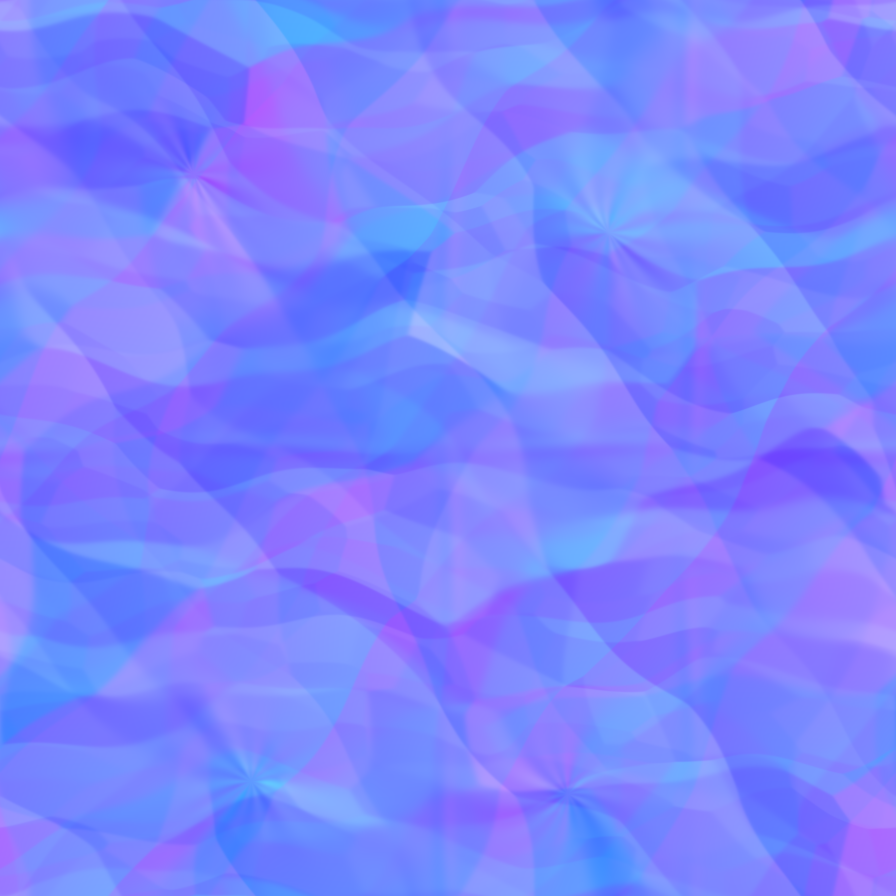
This texture map is drawn by a WebGL 1 fragment shader. Its source:

```glsl
precision highp float;
// Tiling normal map of crumpled paper: flat facets, sharp creases, folds and pinches.

uniform vec2 u_resolution;

#define FLAT_COLOR vec3(0.493, 0.506, 1.0)
#define SLOPE_GAIN vec2(0.098, 0.110)
#define WARP 0.014
#define FACET_TILT 1.3
#define CREASE_SOFT 13.0
#define CREASE_SHARP 75.0
#define FAN_STRENGTH 0.55
#define FAN_RADIUS 0.095
#define FOLD_STRENGTH 1.0
#define FOLD_WIDTH 0.011

const float TAU = 6.2831853;

vec2 hash2(vec2 p) {
  vec3 q = fract(p.xyx * vec3(0.1031, 0.1030, 0.0973));
  q += dot(q, q.yzx + 33.33);
  return fract((q.xx + q.yz) * q.zy);
}

// Periodic bending of the sheet, so that creases are not ruler straight.
vec2 bend(vec2 p) {
  vec2 a = TAU * p;
  vec2 wide = sin(vec2(2.0 * a.y + a.x, 2.0 * a.x - a.y) + vec2(0.7, 2.1));
  vec2 fine = sin(vec2(4.0 * a.y - 2.0 * a.x, 5.0 * a.x + 2.0 * a.y) + vec2(4.0, 1.3));
  return p + WARP * (wide + 0.45 * fine);
}

// Slope of smoothly joined cellular facets; an integer shear keeps the tiling.
vec2 facets(vec2 p, vec2 count, float shear, float seed, float sharpness) {
  vec2 q = vec2(p.x, p.y + shear * p.x) * count;
  vec2 base = floor(q);
  vec2 slope = vec2(0.0);
  float total = 0.0;
  for (int j = -1; j <= 1; j++) {
    for (int i = -1; i <= 1; i++) {
      vec2 cell = base + vec2(float(i), float(j));
      // The half step keeps rounding from splitting a wrapped cell.
      vec2 id = floor(mod(cell + 0.5, count)) + seed * 17.0;
      vec2 d = q - cell - 0.06 - 0.88 * hash2(id);
      vec2 tilt = hash2(id + 71.0) - 0.5;
      float weight = exp(-sharpness * (dot(d, d) - 0.4));
      vec2 curve = vec2(d.x + shear * d.y, d.y);
      slope += weight * (curve + FACET_TILT * tilt);
      total += weight;
    }
  }
  return slope / total;
}

// Creases radiating from a few pinched points.
vec2 fans(vec2 p) {
  vec2 slope = vec2(0.0);
  for (int i = 0; i < 4; i++) {
    vec2 cell = vec2(mod(float(i) + 0.25, 2.0) - 0.25, floor((float(i) + 0.5) / 2.0));
    vec2 center = 0.5 * (cell + 0.2 + 0.6 * hash2(cell + 5.0));
    vec2 d = fract(p - center + 0.5) - 0.5;
    float r = length(d) + 0.0001;
    float angle = atan(d.y, d.x + 0.00001);
    vec2 phase = TAU * hash2(cell + 29.0);
    float crease = sin(2.0 * angle + phase.x) + 0.7 * sin(5.0 * angle + phase.y)
                 + 0.7 * sin(11.0 * angle + phase.x - phase.y + 20.0 * r);
    float reach = FAN_RADIUS * (1.0 + 0.35 * sin(3.0 * angle + phase.y));
    float fade = smoothstep(0.0, 0.02, r) * exp(-r * r / (reach * reach));
    slope += vec2(-d.y, d.x) / r * crease * fade;
  }
  return slope * FAN_STRENGTH;
}

// Narrow fold across the sheet that fades in and out along its length.
float fold(float across, float along, float phase) {
  float wobble = 0.005 * sin(TAU * 2.0 * along + phase);
  float e = (fract(across + wobble + 0.5) - 0.5) / FOLD_WIDTH;
  float strength = 0.55 + 0.45 * sin(TAU * 3.0 * along + phase);
  return FOLD_STRENGTH * strength * e * exp(-e * e);
}

void main() {
  vec2 uv = gl_FragCoord.xy / u_resolution;
  vec2 p = bend(uv);

  // Some regions are crisply creased, others gently rolled.
  float crisp = 0.5 + 0.25 * sin(TAU * (uv.x + 2.0 * uv.y) + 1.0)
              + 0.25 * sin(TAU * (3.0 * uv.x - uv.y) + 2.6);
  float sharpness = mix(CREASE_SOFT, CREASE_SHARP, crisp);

  // Wide horizontal sheets.
  vec2 slope = 0.62 * facets(p, vec2(3.0, 5.0), 0.0, 1.0, sharpness);
  slope -= 0.8 * facets(p, vec2(4.0, 8.0), 0.0, 2.0, sharpness);

  // Slanted facets in both directions.
  slope += 0.48 * facets(p, vec2(5.0, 7.0), 1.0, 3.0, sharpness);
  slope -= 0.42 * facets(p, vec2(6.0, 7.0), -1.0, 4.0, sharpness);

  // Long thin wrinkles.
  slope += 0.5 * facets(p, vec2(5.0, 13.0), 0.0, 5.0, sharpness);
  slope -= 0.3 * facets(p, vec2(10.0, 21.0), 0.0, 6.0, 0.5 * sharpness);

  slope += fans(p);
  slope.x += fold(uv.x - 0.5, uv.y, 0.4) + fold(uv.x - 0.77, uv.y, 3.1);
  slope.y += fold(uv.y - 0.5, uv.x, 1.9);

  vec3 color = FLAT_COLOR + vec3(SLOPE_GAIN * slope, 0.0);
  gl_FragColor = vec4(clamp(color, 0.0, 1.0), 1.0);
}
```
